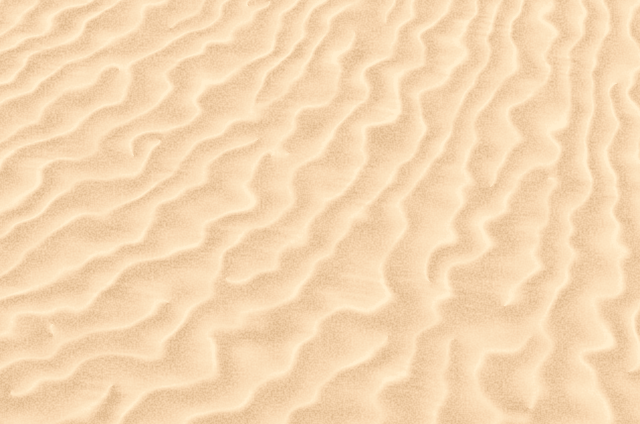
This texture is drawn by a Shadertoy shader. Its source:

```glsl
// Wind-rippled sand seen at a slant: a fanning phase field is bent by gradient
// noise and split by scattered dislocations, then shaped into lit crests and
// shaded troughs, with fine streaks and grain on top.

const vec3 SHADE = vec3(0.895, 0.748, 0.582);
const vec3 TAN   = vec3(0.925, 0.785, 0.625);
const vec3 SAND  = vec3(0.970, 0.840, 0.690);
const vec3 CREAM = vec3(0.990, 0.892, 0.752);
const vec3 GLOW  = vec3(1.000, 0.930, 0.805);

const float RIPPLE_COUNT = 10.0;    // ripples per canvas height
const float DEPTH        = 0.35;    // crowding towards the top
const float BEND         = 0.85;    // broad meander of the crests
const float WIGGLE       = 0.34;    // small meander of the crests
const int   FORKS        = 16;      // pairs of split crests
const float CONTRAST     = 0.56;
const float HIGHLIGHT    = 0.20;
const float CREST_WIDTH  = 0.065;   // in ripple periods
const float GRAIN_SCALE  = 210.0;   // grains per canvas height
const float GRAIN        = 0.46;
const float TAU          = 6.2831853;

// Integer hash to two values in 0..1
vec2 hash2(vec2 cell) {
    uvec2 u = uvec2(ivec2(cell) + 32768);
    uint h = u.x * 1597334677u ^ u.y * 3812015801u;
    h = (h ^ (h >> 16)) * 2246822519u;
    h = (h ^ (h >> 13)) * 3266489917u;
    h ^= h >> 16;
    return vec2(h & 65535u, h >> 16) / 65535.0;
}

float cornerSlope(vec2 cell, vec2 offset) {
    float angle = TAU * hash2(cell).x;
    return dot(vec2(cos(angle), sin(angle)), offset);
}

// Gradient noise, about -0.7..0.7
float gradientNoise(vec2 p) {
    vec2 i = floor(p), f = p - i;
    vec2 u = f * f * f * (f * (f * 6.0 - 15.0) + 10.0);
    vec2 e = vec2(1.0, 0.0);
    return mix(
        mix(cornerSlope(i, f), cornerSlope(i + e, f - e), u.x),
        mix(cornerSlope(i + e.yx, f - e.yx), cornerSlope(i + 1.0, f - 1.0), u.x),
        u.y);
}

// Whole turns around pairs of opposite centres make crests fork and end
float forkPhase(vec2 p) {
    float turns = 0.0;
    for (int k = 0; k < FORKS; k++) {
        vec2 centre = hash2(vec2(k, 71)) * vec2(1.7, 1.1) - vec2(0.1, 0.05);
        vec2 apart = (hash2(vec2(k, 137)) - 0.5) * 0.34;
        vec2 a = p - centre, b = a - apart;
        turns += atan(a.y, a.x + 1e-5) - atan(b.y, b.x + 1e-5);
    }
    return turns / TAU;
}

// Crests lie flat on the left and stand upright on the right
float ripplePhase(vec2 p, vec2 ground) {
    float depth = p.y + DEPTH * p.y * p.y;
    float across = p.x * (0.36 + 0.12 * p.x);
    float tilt = 0.95 - 0.45 * p.x - 0.09 * p.x * p.x;
    float phase = RIPPLE_COUNT * (across - depth * tilt);
    phase += BEND * gradientNoise(ground * 5.0 + 3.7);
    phase += WIGGLE * gradientNoise(ground * 12.0 + 21.3);
    return phase + forkPhase(p);
}

// Soft rise to the crest, quick drop into the next trough
float rippleProfile(float f) {
    return max(smoothstep(0.32, 0.97, f), 1.0 - smoothstep(0.0, 0.24, f));
}

vec3 sandColor(float tone) {
    vec3 c = mix(SHADE, TAN, smoothstep(0.0, 0.16, tone));
    c = mix(c, SAND, clamp((tone - 0.16) / 0.34, 0.0, 1.0));
    c = mix(c, CREAM, clamp((tone - 0.50) / 0.32, 0.0, 1.0));
    return mix(c, GLOW, smoothstep(0.82, 1.1, tone));
}

void mainImage(out vec4 fragColor, in vec2 fragCoord) {
    vec2 p = fragCoord / iResolution.y;
    vec2 ground = vec2(p.x * (1.0 + 0.25 * p.y), 1.25 * (p.y + DEPTH * p.y * p.y));

    // Ripples, stronger in some patches than in others
    float f = fract(ripplePhase(p, ground));
    float strength = clamp(0.95 + 0.7 * gradientNoise(ground * 6.0 + 47.0), 0.5, 1.3);
    float tone = 0.5 + CONTRAST * strength * (rippleProfile(f) - 0.45);
    float crest = min(f, 1.0 - f) / CREST_WIDTH;
    tone += HIGHLIGHT * strength * exp(-crest * crest);

    // Uneven ground, patchy wind streaks and a brighter far end
    tone += 0.20 * gradientNoise(ground * vec2(11.0, 15.0) + 83.0);
    float streakPatch = smoothstep(0.0, 0.4, gradientNoise(ground * 5.5 + 59.0));
    tone += 0.26 * streakPatch * gradientNoise(vec2(ground.x * 13.0, ground.y * 58.0 + ground.x * 9.0));
    tone += 0.09 * (p.y - 0.5) + 0.03 * (p.x - 0.75);

    // Grain shows most in the troughs
    float grain = gradientNoise(p * GRAIN_SCALE) + 0.4 * gradientNoise(p * GRAIN_SCALE * 0.47 + 9.0);
    tone += GRAIN * grain * (1.0 - 0.65 * smoothstep(0.25, 0.8, tone));

    fragColor = vec4(sandColor(tone), 1.0);
}
```
